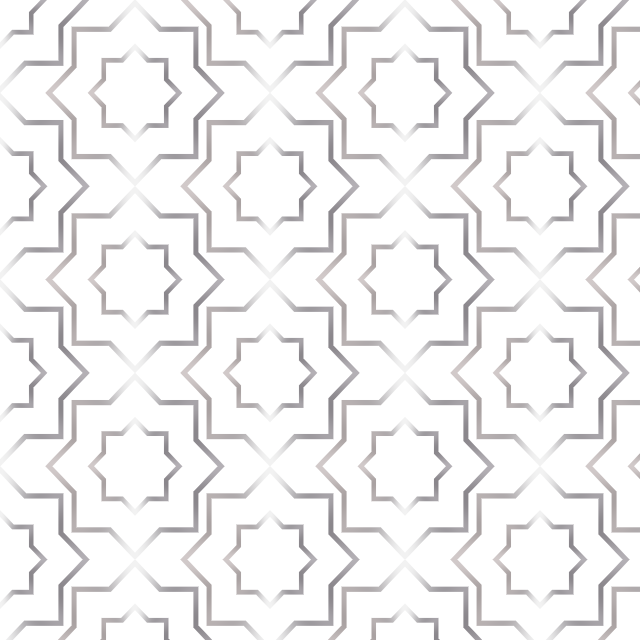
Write a Shadertoy shader that draws this pattern.

```glsl
const vec2 CELL = vec2(1.4464, 1.0);

// Offset from the nearest centre of a rectangular lattice
vec2 latticeOffset(vec2 p, vec2 centre) {
    return mod(p - centre + 0.5 * CELL, CELL) - 0.5 * CELL;
}

// Mitred radius of an eight-pointed star: a square joined with a diamond
float starRadius(vec2 p) {
    p = abs(p);
    return min(max(p.x, p.y), (p.x + p.y) * 0.70711);
}

// Coverage of a stroke lying just inside the given radius
float stroke(float radius, float outer, float width, float pixel) {
    return clamp(0.5 + (0.5 * width - abs(radius - outer + 0.5 * width)) / pixel, 0.0, 1.0);
}

float glint(float angle, float centre, float spread) {
    float x = (angle - centre) / spread;
    return exp(-0.5 * x * x);
}

// Silver sheen swept around the star centre
vec3 silver(vec2 p) {
    float angle = abs(atan(p.y, p.x));
    float left = smoothstep(1.5, 2.6, angle);
    float light = 0.53 + 0.07 * left
        + 0.42 * glint(angle, 1.5708, 0.29)
        + 0.17 * glint(angle, 0.0, 0.17)
        + 0.20 * glint(angle, 3.1416, 0.24)
        + 0.11 * glint(angle, 0.7854, 0.12)
        + 0.10 * glint(angle, 2.3562, 0.16);
    vec3 tint = mix(vec3(0.005, -0.01, 0.01), vec3(0.02, -0.01, -0.01), left);
    return clamp(vec3(light) + tint * (1.0 - glint(angle, 1.5708, 0.29)), 0.0, 1.0);
}

void mainImage(out vec4 fragColor, in vec2 fragCoord) {
    // One unit is the height of a repeat
    float pixel = 3.4286 / iResolution.y;
    vec2 p = fragCoord * pixel;

    // Two interleaved lattices, stars slightly narrowed across
    vec2 squeeze = vec2(1.045, 1.0);
    vec2 centre = vec2(0.7232, 0.9308);
    vec2 a = latticeOffset(p, centre) * squeeze;
    vec2 b = latticeOffset(p, centre + 0.5 * CELL) * squeeze;
    vec2 star = starRadius(a) < starRadius(b) ? a : b;

    // Large outline with a small star nested in it
    float radius = starRadius(star);
    float ink = max(stroke(radius, 0.355, 0.028, pixel),
                    stroke(radius, 0.1875, 0.0255, pixel));

    fragColor = vec4(mix(vec3(1.0), silver(star), ink), 1.0);
}
```
